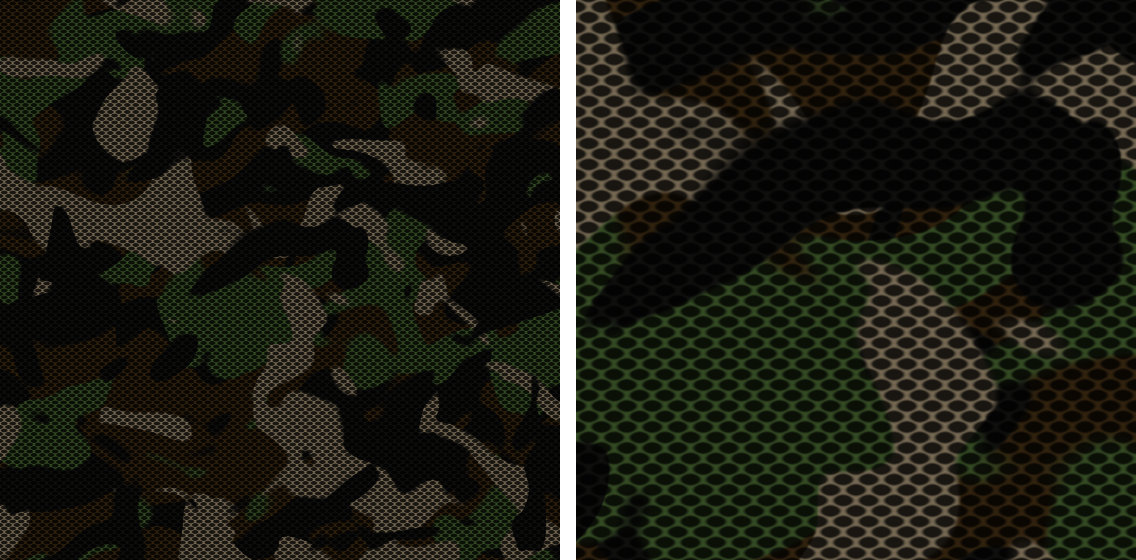
Left, the full canvas; right, a detail of the centre.
Give the GLSL for this pattern, as a WebGL 1 fragment shader.

```glsl
precision highp float;

uniform vec2 u_resolution;

float hash(vec2 p) {
  return fract(sin(dot(p, vec2(127.1, 311.7))) * 43758.5453);
}

float valueNoise(vec2 p) {
  vec2 cell = floor(p);
  vec2 f = fract(p);
  f = f * f * (3.0 - 2.0 * f);
  float low = mix(hash(cell), hash(cell + vec2(1.0, 0.0)), f.x);
  float high = mix(hash(cell + vec2(0.0, 1.0)), hash(cell + vec2(1.0, 1.0)), f.x);
  return mix(low, high, f.y);
}

// Coverage of one dye: warped, tilted and slightly flattened blobs
float dyePatch(vec2 p, float seed, float tilt, float scale, float threshold) {
  vec2 offset = vec2(seed * 17.3, seed * 9.7);
  vec2 warp = vec2(valueNoise(p * 10.0 + offset + 31.0), valueNoise(p * 10.0 + offset + 67.0));
  p += (warp - 0.5) * 0.1;
  float c = cos(tilt);
  float s = sin(tilt);
  vec2 q = mat2(c, -s, s, c) * p * scale;
  q = q * vec2(0.85, 1.2) + offset;
  float height = 0.72 * valueNoise(q) + 0.28 * valueNoise(q * 1.9 + 5.2);
  return smoothstep(threshold - 0.015, threshold + 0.015, height);
}

vec3 camouflage(vec2 p) {
  vec3 black = vec3(0.06, 0.06, 0.056);
  vec3 brown = vec3(0.195, 0.135, 0.055);
  vec3 green = vec3(0.205, 0.295, 0.14);
  vec3 sand = vec3(0.465, 0.415, 0.33);

  vec3 dye = mix(black, brown, dyePatch(p, 1.0, 0.4, 10.5, 0.5));
  dye = mix(dye, green, dyePatch(p, 2.0, 0.3, 11.0, 0.605));
  dye = mix(dye, sand, dyePatch(p, 3.0, -0.4, 11.5, 0.615));
  return mix(dye, black, dyePatch(p, 4.0, 0.5, 12.0, 0.65));
}

// Distance to a hole centre, 1.0 on the rim of the lens-shaped hole
float lensDistance(vec2 grid) {
  vec2 q = pow(abs(fract(grid) - 0.5) / vec2(0.39, 0.275), vec2(1.8));
  return pow(q.x + q.y, 0.5556);
}

void main() {
  vec2 p = gl_FragCoord.xy / u_resolution.y;

  // Staggered flat holes between diagonal threads, brightest at the knots
  vec2 grid = p * vec2(66.0, 80.0);
  float d = min(lensDistance(grid), lensDistance(grid + 0.5));
  float thread = smoothstep(0.75, 1.22, d);
  float knot = smoothstep(1.15, 1.5, d);
  float light = mix(0.21, 0.92, thread) + 0.18 * knot;

  gl_FragColor = vec4(camouflage(p) * light, 1.0);
}
```
